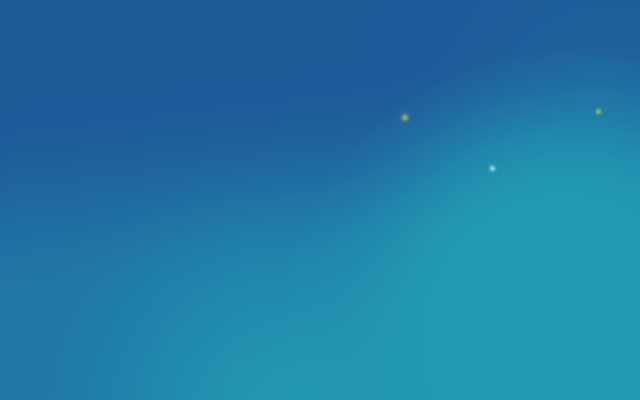
A Shadertoy shader for this background:

```glsl
#define DEEP_BLUE vec3(0.118, 0.348, 0.598)
#define MID_BLUE vec3(0.125, 0.475, 0.660)
#define TEAL vec3(0.133, 0.608, 0.700)
#define LIME vec3(0.62, 0.76, 0.34)
#define PALE vec3(0.68, 0.86, 0.93)
#define ORB_CENTER vec2(1.41, 0.17)
#define ORB_RADIUS 0.71
#define POOL_CENTER vec2(0.73, -0.05)
#define POOL_RADIUS 0.72
#define HORIZON 0.74
#define HORIZON_TILT 0.12

// Falls smoothly from 1 at the inner distance to 0 at the outer one
float falloff(float inner, float outer, float d) {
    return 1.0 - smoothstep(inner, outer, d);
}

// Deep blue through mid blue to teal
vec3 waterColor(float depth) {
    vec3 lower = mix(DEEP_BLUE, MID_BLUE, clamp(depth * 2.0, 0.0, 1.0));
    return mix(lower, TEAL, clamp(depth * 2.0 - 1.0, 0.0, 1.0));
}

// Soft round spark with a brighter core
float spark(vec2 p, vec2 center, float radius) {
    float d = length(p - center) / radius;
    return 0.9 * exp(-1.6 * d * d);
}

void mainImage(out vec4 fragColor, in vec2 fragCoord) {
    // Height is 1; x is scaled so that the layout always spans the canvas
    vec2 p = fragCoord / iResolution.xy * vec2(1.6, 1.0);

    // Tilted vertical gradient
    float horizon = HORIZON + HORIZON_TILT * p.x;
    float depth = 0.46 * falloff(horizon - 0.5, horizon, p.y);

    // Glow rising from the lower edge
    float pool = falloff(0.0, POOL_RADIUS, length(p - POOL_CENTER));
    depth = mix(depth, 1.0, 0.9 * pool);

    // Large orb with a faint rim, and haze around it
    float orbDist = length(p - ORB_CENTER);
    float orb = falloff(0.28, ORB_RADIUS, orbDist);
    float rim = falloff(ORB_RADIUS - 0.03, ORB_RADIUS, orbDist);
    float haze = falloff(0.5, 1.1, orbDist) * smoothstep(0.9, 1.6, p.x);
    depth = mix(depth, 1.0, orb);
    depth += (1.0 - depth) * (0.06 * rim + 0.18 * haze);

    vec3 color = waterColor(depth);

    // Sparks: position, radius; the last one is pale
    vec3 sparks[3] = vec3[3](
        vec3(1.0125, 0.706, 0.0105),
        vec3(1.496, 0.721, 0.0088),
        vec3(1.231, 0.579, 0.0088));
    for (int i = 0; i < 3; i++) {
        vec3 tint = i < 2 ? LIME : PALE;
        color = mix(color, tint, spark(p, sparks[i].xy, sparks[i].z));
    }

    fragColor = vec4(color, 1.0);
}
```
